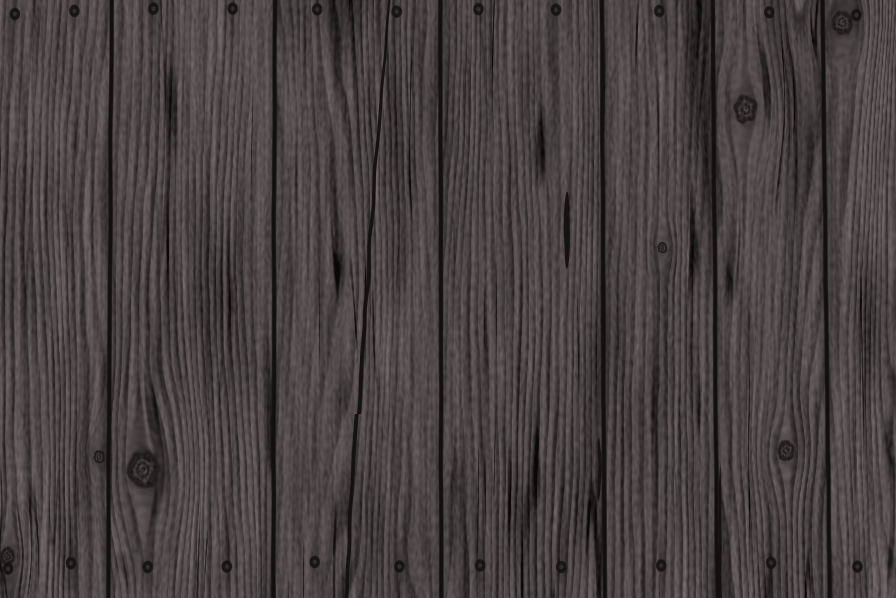
Write a Shadertoy shader that draws this texture.

```glsl
const int PLANKS = 7;
const float SEAMS[8] = float[8](-0.03, 0.184, 0.459, 0.738, 1.01, 1.197, 1.383, 1.59);

const int KNOTS = 7; // centre x, centre y, radius
const vec3 KNOT[7] = vec3[7](
    vec3(0.24, 0.215, 0.034), vec3(1.248, 0.818, 0.025), vec3(1.41, 0.962, 0.022),
    vec3(1.316, 0.246, 0.018), vec3(0.166, 0.236, 0.012), vec3(0.012, 0.07, 0.016),
    vec3(1.109, 0.586, 0.01));

const vec3 DARK = vec3(0.07, 0.06, 0.06);
const vec3 LIGHT = vec3(0.41, 0.37, 0.375);

vec2 hash2(vec2 cell) {
    vec2 h = vec2(dot(cell, vec2(127.1, 311.7)), dot(cell, vec2(269.5, 183.3)));
    return 2.0 * fract(sin(h) * 43758.5) - 1.0;
}

float gradientNoise(vec2 p) {
    vec2 i = floor(p), f = fract(p);
    vec2 w = f * f * f * (f * (f * 6.0 - 15.0) + 10.0);
    vec2 e = vec2(0.0, 1.0);
    float bottom = mix(dot(hash2(i), f), dot(hash2(i + e.yx), f - e.yx), w.x);
    float top = mix(dot(hash2(i + e), f - e), dot(hash2(i + 1.0), f - 1.0), w.x);
    return mix(bottom, top, w.y);
}

// Seams lean a little and wander along their length
float seamX(int i, float y) {
    float n = float(i);
    return SEAMS[i] + (y - 0.5) * (0.009 - 0.0035 * n)
         + 0.002 * gradientNoise(vec2(n * 7.3, y * 7.0));
}

// Pushes the grain sideways around a knot
float knotBend(vec2 p, vec3 knot) {
    vec2 d = (p - knot.xy) / (knot.z * vec2(2.0, 4.0));
    return (p.x - knot.x) * 0.85 * exp(-dot(d, d));
}

// Light early wood darkening to a sharp late-wood edge
float lateWood(float phase, float blur) {
    float r = fract(phase);
    float line = smoothstep(0.25, 0.82, r) * (1.0 - smoothstep(0.84, 1.0, r));
    return mix(line, 0.37, smoothstep(0.3, 0.85, blur));
}

// Lens-shaped split around the line at x, between y0 and y1
float split(vec2 p, float x, float y0, float y1, float width, float px) {
    float t = clamp((p.y - y0) / (y1 - y0), 0.0, 1.0);
    float halfWidth = width * sqrt(4.0 * t * (1.0 - t));
    float wobble = 0.004 * gradientNoise(vec2(x * 3.0, p.y * 16.0));
    float cover = clamp((halfWidth - abs(p.x - x - wobble)) / px + 0.5, 0.0, 1.0);
    return cover * smoothstep(0.0, px, halfWidth);
}

float applyKnot(float tone, vec2 p, vec3 knot) {
    vec2 d = (p - knot.xy) / (knot.z * vec2(0.85, 1.0));
    float r = length(d) + 0.3 * gradientNoise(d * 1.7 + knot.xy * 40.0);
    float rings = 0.38 + 0.13 * sin(r * 17.0) + 0.4 * gradientNoise(d * 5.0);
    float rim = exp(-pow((r - 0.85) * 6.0, 2.0));
    tone *= 1.0 - 0.3 * exp(-r * r * 0.5);
    return mix(tone, rings * (1.0 - 0.7 * rim), 1.0 - smoothstep(0.8, 1.05, r));
}

// Sunken nail head with a dark rim and a faint stain along the grain
float applyNail(float tone, vec2 p, vec2 centre, float px) {
    vec2 d = p - centre;
    float r = length(d * vec2(1.0, 0.85));
    float rim = 1.0 - smoothstep(0.0015, 0.0015 + 1.5 * px, abs(r - 0.006));
    float stain = exp(-pow(d.x / 0.009, 2.0) - pow(d.y / 0.05, 2.0));
    tone *= 1.0 - 0.3 * stain;
    tone = mix(tone, 0.38, 1.0 - smoothstep(0.005, 0.007, r));
    return tone * (1.0 - 0.85 * rim);
}

float woodTone(vec2 g, float seed) {
    vec2 offset = vec2(seed * 17.3, seed * 5.9);
    vec2 character = hash2(vec2(seed, 4.0));

    // Growth rings, arching where the slow noise outruns the straight grain
    float phase = g.x * (68.0 + 12.0 * character.x)
                + 5.0 * gradientNoise(g * vec2(11.0, 1.2) + offset)
                + 0.35 * gradientNoise(g * vec2(30.0, 9.0) + offset);
    float strength = clamp(0.65 + 1.1 * gradientNoise(g * vec2(9.0, 1.1) - offset), 0.2, 1.0);
    float tone = 0.84 + 0.05 * character.y - 0.5 * strength * lateWood(phase, fwidth(phase));

    // Fibres and rough surface
    tone += 0.34 * gradientNoise(g * vec2(170.0, 7.0) + offset);
    tone += 0.30 * gradientNoise(g * vec2(70.0, 2.5) - offset);
    tone += 0.26 * gradientNoise(g * vec2(210.0, 80.0));

    // Weather stains, heavier near the top
    float stain = smoothstep(0.05, 0.5, gradientNoise(g * vec2(15.0, 1.9) + offset * 2.0));
    tone -= stain * (0.2 + 0.35 * g.y * g.y);

    // Fine drying checks
    float check = abs(gradientNoise(g * vec2(38.0, 1.6) + offset * 3.0));
    float patchy = smoothstep(0.05, 0.3, gradientNoise(g * vec2(24.0, 4.0) - offset * 2.0));
    return tone - 0.55 * patchy * (1.0 - smoothstep(0.01, 0.06, check));
}

void mainImage(out vec4 fragColor, in vec2 fragCoord) {
    vec2 p = fragCoord / iResolution.xy * vec2(1.5, 1.0);
    float px = 1.0 / iResolution.y;

    // Find the plank and its edges
    int plank = 0;
    for (int i = 1; i < PLANKS; i++) if (p.x > seamX(i, p.y)) plank = i;
    float left = seamX(plank, p.y), right = seamX(plank + 1, p.y);
    float edge = min(p.x - left, right - p.x);

    vec2 grain = p;
    for (int i = 0; i < KNOTS; i++) grain.x -= knotBend(p, KNOT[i]);
    float tone = woodTone(grain, float(plank) + 1.0);
    for (int i = 0; i < KNOTS; i++) tone = applyKnot(tone, p, KNOT[i]);

    // Nails at both ends: a pair on wide planks, one on narrow planks
    int count = right - left > 0.2 ? 2 : 1;
    for (int i = 0; i < 2 * count; i++) {
        float across = count == 2 ? 0.25 + 0.48 * float(i / 2) : 0.5;
        vec2 jitter = 0.006 * hash2(vec2(plank, i));
        vec2 nail = vec2(mix(left, right, across), i % 2 == 0 ? 0.055 : 0.98);
        tone = applyNail(tone, p, nail + jitter, px);
    }

    // Long crack and shorter splits
    float crackX = 0.58 + 0.048 * p.y + 0.02 * p.y * p.y + 0.004 * step(0.307, p.y);
    float cracks = split(p, crackX, -0.5, 1.15, 0.0032, px);
    cracks = max(cracks, split(p, 0.949, 0.55, 0.68, 0.005, px));
    cracks = max(cracks, split(p, 1.206, -0.2, 0.23, 0.003, px));
    cracks = max(cracks, split(p, 1.003, 0.16, 0.27, 0.003, px));
    tone *= 1.0 - 0.95 * cracks;

    // Worn edges and the gaps between planks
    tone *= 1.0 - 0.35 * exp(-edge / 0.006);
    tone *= smoothstep(0.0035 - px, 0.0035 + px, edge);
    fragColor = vec4(mix(DARK, LIGHT, clamp(tone, -0.1, 1.25)), 1.0);
}
```
